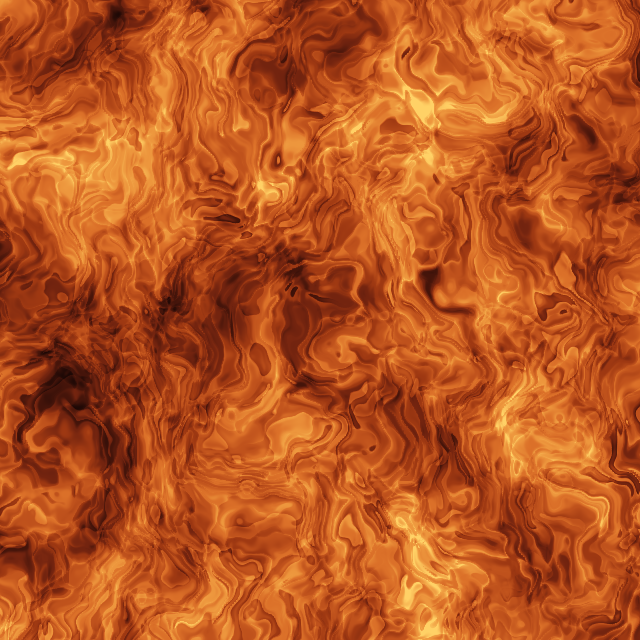
Reproduce this texture procedurally as a WebGL 2 fragment shader.

```glsl
#version 300 es
precision highp float;

uniform vec2 u_resolution;
out vec4 fragColor;

float hash(vec2 cell) {
    return fract(sin(dot(cell, vec2(127.1, 311.7))) * 43758.5453);
}

// Smooth value noise in -1..1
float noise(vec2 p) {
    vec2 cell = floor(p);
    vec2 f = fract(p);
    f = f * f * (3.0 - 2.0 * f);
    float low = mix(hash(cell), hash(cell + vec2(1, 0)), f.x);
    float high = mix(hash(cell + vec2(0, 1)), hash(cell + vec2(1, 1)), f.x);
    return 2.0 * mix(low, high, f.y) - 1.0;
}

mat2 rotation(float angle) {
    float c = cos(angle), s = sin(angle);
    return mat2(c, s, -s, c);
}

float fbm(vec2 p) {
    float sum = 0.0, amplitude = 1.0;
    for (int i = 0; i < 4; i++) {
        sum += amplitude * noise(p);
        p = rotation(0.5) * p * 2.03 + 19.7;
        amplitude *= 0.5;
    }
    return sum;
}

// Overlapping flame sheets: sharp on one side, fading on the other, with thin bright rims
float tongues(vec2 p, vec2 curled) {
    float total = 0.0, weights = 0.0;
    for (int i = 0; i < 4; i++) {
        float layer = float(i);
        vec2 q = rotation(0.45 * (layer - 1.5)) * curled + layer * 7.3;
        float sheet = noise(q * vec2(34.0, 12.0)) + 0.45 * noise(q * vec2(83.0, 29.0));
        float phase = sheet * 1.3;
        float edge = clamp(fwidth(phase), 0.12, 0.5);
        float ramp = fract(phase);
        float body = ramp * (1.0 - smoothstep(1.0 - edge, 1.0, ramp));
        float rim = exp(-10.0 * abs(sheet));
        float weight = 0.05 + smoothstep(-0.5, 0.5, noise(p * 9.0 + layer * 17.0));
        total += weight * (3.0 * (body - 0.44) + 1.6 * (rim - 0.17));
        weights += weight;
    }
    return total / weights;
}

vec3 fireColor(float heat) {
    vec3 color = vec3(0.11, 0.03, 0.02);
    color = mix(color, vec3(0.27, 0.08, 0.04), smoothstep(-2.9, -1.95, heat));
    color = mix(color, vec3(0.45, 0.14, 0.06), smoothstep(-1.95, -1.25, heat));
    color = mix(color, vec3(0.62, 0.22, 0.07), smoothstep(-1.25, -0.63, heat));
    color = mix(color, vec3(0.75, 0.32, 0.11), smoothstep(-0.63, 0.03, heat));
    color = mix(color, vec3(0.86, 0.44, 0.16), smoothstep(0.03, 0.77, heat));
    color = mix(color, vec3(0.93, 0.59, 0.24), smoothstep(0.77, 1.65, heat));
    return mix(color, vec3(1.0, 0.82, 0.40), smoothstep(1.65, 2.9, heat));
}

void main() {
    vec2 p = gl_FragCoord.xy / min(u_resolution.x, u_resolution.y);

    // Turbulent curl of the rising gas
    vec2 curl = vec2(fbm(p * 6.0 + 3.1), fbm(p * 6.0 + 41.7));
    vec2 curled = p + 0.07 * curl;

    // Broad hot and smoky regions, then billows, then tongues
    float region = fbm((p + 0.03 * curl) * vec2(5.6, 5.0) + 11.3);
    float billow = fbm(curled * vec2(22.0, 13.0) + 63.9);
    float detail = tongues(p, curled) * (1.0 + 0.25 * clamp(region, -1.0, 1.0));
    float heat = 1.35 * region + 0.9 * billow + detail;

    fragColor = vec4(fireColor(heat), 1.0);
}
```
